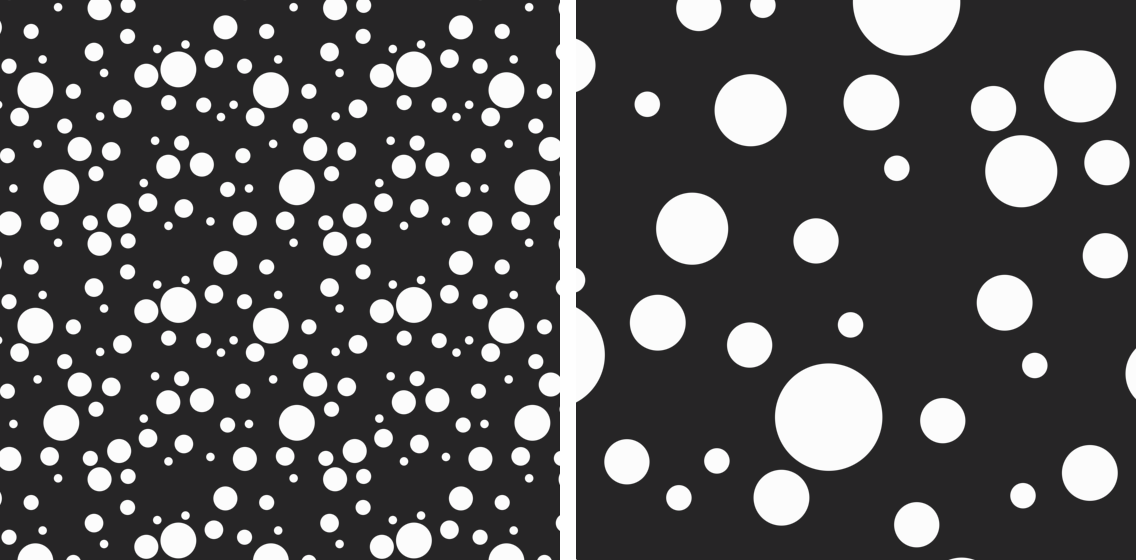
Left, the full canvas; right, a detail of the centre.
Reproduce this pattern procedurally as a WebGL 2 fragment shader.

```glsl
#version 300 es
precision highp float;
// Seamless tile of scattered white dots in five sizes on a charcoal ground.

uniform vec2 u_resolution;
out vec4 fragColor;

float hash(float n) {
    return fract(sin(n * 127.1 + 3.7) * 4375.85);
}

// Radius of dot i, as a fraction of the tile.
float dotRadius(int i) {
    if (i == 0 || i == 18 || i == 23) return 0.076;
    float pick = fract(float(i) * 0.618);  // even spread over the size classes
    if (pick < 0.23) return 0.051;
    if (pick < 0.40) return 0.0395;
    if (pick < 0.70) return 0.032;
    return 0.018;
}

// Near-hexagonal lattice that wraps at the tile edges; small dots stray further.
vec2 dotCentre(int i, float radius) {
    vec2 lattice = vec2(i, (i * 33) % 46) / 46.0;
    float angle = 6.2832 * hash(float(i));
    float stray = (0.078 - radius) * mix(0.5, 1.0, hash(float(i) + 61.0));
    return lattice + stray * vec2(cos(angle), sin(angle));
}

// Signed distance to the nearest dot, in tile units.
float dots(vec2 p) {
    float nearest = 1.0;
    for (int i = 0; i < 46; i++) {
        float radius = dotRadius(i);
        vec2 offset = fract(p - dotCentre(i, radius) + 0.5) - 0.5;
        nearest = min(nearest, length(offset) - radius);
    }
    return nearest;
}

void main() {
    float canvas = min(u_resolution.x, u_resolution.y);
    float tile = 0.4206;  // about 2.38 repeats each way
    vec2 p = (gl_FragCoord.xy / canvas - vec2(0.319, 0.876)) / tile;

    float edge = 0.8 / (canvas * tile);
    float cover = 1.0 - smoothstep(-edge, edge, dots(p));
    vec3 charcoal = vec3(0.15, 0.147, 0.15);
    vec3 white = vec3(0.99);
    fragColor = vec4(mix(charcoal, white, cover), 1.0);
}
```
